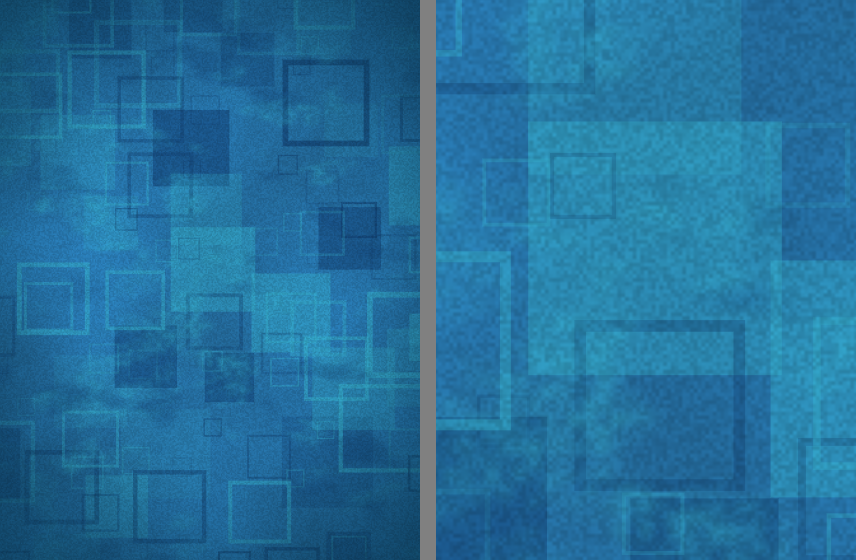
Left, the full canvas; right, a detail of the centre.
This background is drawn by a Shadertoy shader. Its source:

```glsl
const vec3 BASE_BLUE = vec3(0.145, 0.440, 0.645);
const vec3 DARK_INK  = vec3(0.055, 0.225, 0.425);
const vec3 LIGHT_INK = vec3(0.200, 0.660, 0.770);
const vec3 EDGE_TINT = vec3(0.035, 0.205, 0.310);

const int   FILL_COUNT    = 28;
const int   OUTLINE_COUNT = 84;
const vec2  FILL_SIDE     = vec2(0.10, 0.22);
const vec2  OUTLINE_SIDE  = vec2(0.042, 0.212);
const float LINE_RATIO    = 0.062;   // line width as a share of the side
const float MARGIN        = 0.04;    // how far centres may leave the canvas
const float VIGNETTE      = 0.78;
const float CLOUD_AMOUNT  = 0.34;
const float SCUFF_AMOUNT  = 0.32;
const float GRAIN_SCALE   = 330.0;
const float GRAIN_AMOUNT  = 0.19;

// Integer hash giving three values in 0..1
vec3 hash3(uvec3 v) {
    v = v * 1664525u + 1013904223u;
    v.x += v.y * v.z; v.y += v.z * v.x; v.z += v.x * v.y;
    v ^= v >> 16u;
    v.x += v.y * v.z; v.y += v.z * v.x; v.z += v.x * v.y;
    return vec3(v >> 8u) / 16777216.0;
}

float cellValue(vec2 cell) {
    return hash3(uvec3(uvec2(cell + 64.0), 7u)).x;
}

float valueNoise(vec2 p) {
    vec2 cell = floor(p), f = fract(p);
    f = f * f * (3.0 - 2.0 * f);
    float low  = mix(cellValue(cell), cellValue(cell + vec2(1, 0)), f.x);
    float high = mix(cellValue(cell + vec2(0, 1)), cellValue(cell + vec2(1, 1)), f.x);
    return mix(low, high, f.y);
}

float fbm(vec2 p) {
    float sum = 0.0, amplitude = 0.5;
    for (int i = 0; i < 5; i++) {
        sum += amplitude * valueNoise(p);
        p = mat2(0.8, -0.6, 0.6, 0.8) * p * 2.1 + 17.0;
        amplitude *= 0.5;
    }
    return sum;
}

float squareDistance(vec2 p, float halfSide) {
    vec2 d = abs(p) - halfSide;
    return max(d.x, d.y);
}

float coverage(float d, float pixel) {
    return clamp(0.5 - d / pixel, 0.0, 1.0);
}

// Even low-discrepancy scatter, loosened by a random offset
vec2 scatter(int i, vec2 start, vec2 jitter, vec2 extent) {
    vec2 spot = fract(start + float(i) * vec2(0.75488, 0.56984) + 0.12 * jitter);
    return mix(vec2(-MARGIN), extent + MARGIN, spot);
}

void mainImage(out vec4 fragColor, in vec2 fragCoord) {
    float pixel = 1.0 / iResolution.x;
    vec2 p = fragCoord * pixel;
    vec2 extent = vec2(1.0, iResolution.y * pixel);

    // Cloudy ground
    float cloud = fbm(p * 4.0 + 3.0) - 0.48;
    vec3 color = BASE_BLUE * (1.0 + CLOUD_AMOUNT * cloud);

    // Translucent filled squares
    for (int i = 0; i < FILL_COUNT; i++) {
        vec3 place = hash3(uvec3(i, 11, 3));
        vec3 look  = hash3(uvec3(i, 23, 5));
        vec2 q = p - scatter(i, vec2(0.37, 0.12), place.xy, extent);
        float side = mix(FILL_SIDE.x, FILL_SIDE.y, place.z);
        bool dark = look.x < 0.5;
        float alpha = dark ? mix(0.22, 0.58, look.y) : mix(0.12, 0.50, look.y);
        float mask = coverage(squareDistance(q, 0.5 * side), pixel);
        color = mix(color, dark ? DARK_INK : LIGHT_INK, alpha * mask);
    }

    // Square outlines, mostly small, with fainter lines on small ones
    for (int i = 0; i < OUTLINE_COUNT; i++) {
        vec3 place = hash3(uvec3(i, 41, 9));
        vec3 look  = hash3(uvec3(i, 59, 2));
        vec2 q = p - scatter(i, vec2(0.08, 0.61), place.xy, extent);
        float size = place.z * place.z;
        float side = mix(OUTLINE_SIDE.x, OUTLINE_SIDE.y, size);
        float line = side * LINE_RATIO * mix(0.75, 1.1, look.z);
        float d = squareDistance(q, 0.5 * side);
        float mask = coverage(max(d, -d - line), pixel);
        bool dark = look.x < 0.52;
        float alpha = mix(0.16, 0.62, look.y) * mix(0.8, 1.1, size);
        color = mix(color, dark ? DARK_INK * 0.92 : LIGHT_INK, alpha * mask);
    }

    // Pale scuffs and dark stains
    float scuff = smoothstep(0.52, 0.80, fbm(p * vec2(9.0, 13.0) + 21.0));
    float stain = smoothstep(0.58, 0.80, fbm(p * vec2(8.0, 11.0) + 47.0));
    float fleck = 0.4 + 1.2 * valueNoise(p * 90.0);
    color = mix(color, LIGHT_INK, SCUFF_AMOUNT * scuff * fleck);
    color = mix(color, DARK_INK, SCUFF_AMOUNT * stain);

    // Dark corners
    vec2 centred = 2.0 * p / extent - 1.0;
    float edge = smoothstep(0.55, 1.45, length(centred * vec2(0.92, 1.0)));
    color = mix(color, EDGE_TINT, VIGNETTE * edge);

    // Paper grain
    float grain = valueNoise(p * GRAIN_SCALE) - 0.5;
    color *= 1.0 + GRAIN_AMOUNT * grain;

    fragColor = vec4(clamp(color, 0.0, 1.0), 1.0);
}
```
